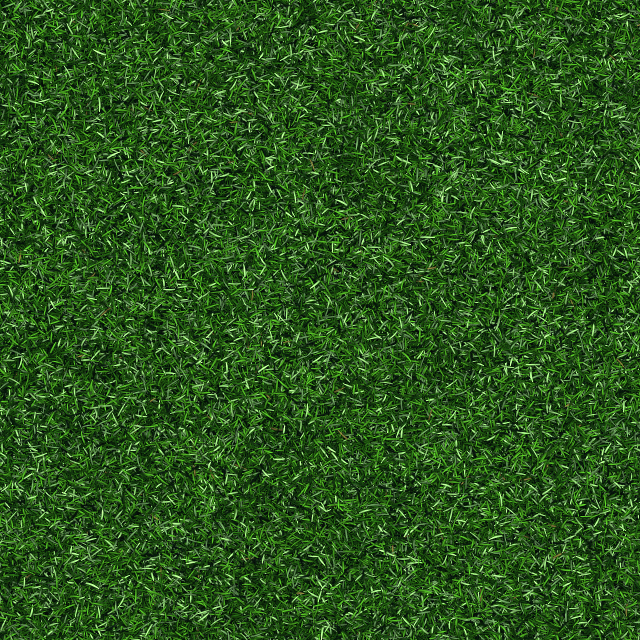
This texture is drawn by a Shadertoy shader. Its source:

```glsl
const float LAYERS = 14.0;
const float CELLS = 80.0;     // grid cells across the canvas
const float CONTRAST = 1.36;

const vec3 SOIL   = vec3(0.03, 0.08, 0.04);
const vec3 DEEP   = vec3(0.04, 0.11, 0.05);
const vec3 SHADE  = vec3(0.08, 0.22, 0.055);
const vec3 LEAF   = vec3(0.13, 0.34, 0.065);
const vec3 BRIGHT = vec3(0.25, 0.55, 0.11);
const vec3 GREY   = vec3(0.34, 0.51, 0.29);
const vec3 PALE   = vec3(0.53, 0.77, 0.42);
const vec3 STRAW  = vec3(0.42, 0.40, 0.18);

const vec3 PAINTED_MEAN = vec3(0.141, 0.282, 0.093);
const vec3 LAWN_MEAN    = vec3(0.167, 0.338, 0.115);
const vec3 DARKEST      = vec3(0.02, 0.045, 0.03);

vec4 hash4(vec3 p) {
    vec4 q = fract(p.xyzx * vec4(0.1031, 0.1030, 0.0973, 0.1099));
    q += dot(q, q.wzxy + 33.33);
    return fract((q.xxyz + q.yzzw) * q.zywx);
}

float valueNoise(vec2 p) {
    vec2 i = floor(p), f = fract(p);
    f = f * f * (3.0 - 2.0 * f);
    float a = hash4(vec3(i, 91.0)).x;
    float b = hash4(vec3(i + vec2(1, 0), 91.0)).x;
    float c = hash4(vec3(i + vec2(0, 1), 91.0)).x;
    float d = hash4(vec3(i + vec2(1, 1), 91.0)).x;
    return mix(mix(a, b, f.x), mix(c, d, f.x), f.y);
}

mat2 rotation(float angle) {
    float c = cos(angle), s = sin(angle);
    return mat2(c, s, -s, c);
}

// Picks a blade colour by cumulative share
vec3 bladeColor(float pick) {
    vec3 color = DEEP;
    color = mix(color, SHADE, step(0.06, pick));
    color = mix(color, LEAF, step(0.22, pick));
    color = mix(color, BRIGHT, step(0.50, pick));
    color = mix(color, GREY, step(0.78, pick));
    color = mix(color, PALE, step(0.885, pick));
    return mix(color, STRAW, step(0.997, pick));
}

// Distance to a slightly bent, tapering blade lying along x; negative inside
float bladeDistance(vec2 p, float halfLength, float halfWidth, float bend) {
    float along = p.x / halfLength;
    p.y += bend * halfLength * (along * along - 0.4);
    float taper = mix(1.0, 0.5, smoothstep(0.0, 1.0, along));
    float beyond = max(abs(p.x) - halfLength, 0.0);
    return length(vec2(beyond, p.y)) - halfWidth * taper;
}

// Paints one scattered layer of blades, with soft shadows, over the color below
vec3 paintLayer(vec3 color, vec2 uv, float layer, float pixel) {
    mat2 turn = rotation(layer * 2.4);
    vec2 p = turn * (uv - 0.5) * CELLS + layer * 17.3;
    vec2 home = floor(p);
    for (int j = -1; j <= 1; j++)
    for (int i = -1; i <= 1; i++) {
        vec2 cell = home + vec2(i, j);
        vec4 place = hash4(vec3(cell, layer + 3.0));
        vec4 look = hash4(vec3(cell, layer + 47.0));

        // Directions vary freely, leaning slightly to the horizontal
        float angle = 6.2832 * place.z;
        angle -= 0.07 * sin(2.0 * angle);
        vec2 q = (p - cell - place.xy) * turn;
        q = q * rotation(angle) / CELLS;

        float halfLength = mix(0.32, 0.84, place.w) / CELLS;
        float halfWidth = mix(0.0008, 0.0014, look.y);
        float d = bladeDistance(q, halfLength, halfWidth, look.z * 0.24 - 0.12);

        float shadow = 1.0 - smoothstep(0.0, 0.0022, d);
        float cover = clamp(0.5 - d / pixel, 0.0, 1.0);
        float sheen = 0.95 + 0.2 * clamp(q.x / halfLength, -1.0, 1.0);
        vec3 blade = bladeColor(look.x) * sheen * mix(0.85, 1.2, look.w);
        color = mix(color * (1.0 - 0.32 * shadow), blade, cover);
    }
    return color;
}

void mainImage(out vec4 fragColor, in vec2 fragCoord) {
    vec2 uv = fragCoord / iResolution.y;
    float pixel = 1.0 / iResolution.y;

    vec3 color = SOIL;
    for (float layer = 0.0; layer < LAYERS; layer++) {
        color = paintLayer(color, uv, layer, pixel);
    }

    // Crisp sunlight: stretch the tones about the mean lawn colour
    color = LAWN_MEAN + CONTRAST * (color - PAINTED_MEAN);
    color = max(color, DARKEST);

    // Faint patches of thicker and thinner lawn
    color *= mix(0.97, 1.03, valueNoise(uv * 7.0));
    fragColor = vec4(color, 1.0);
}
```
